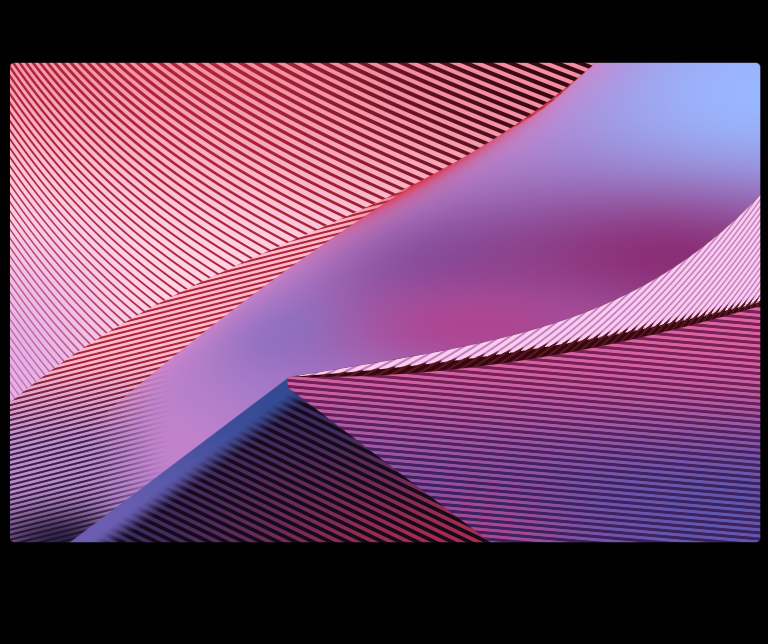
A WebGL 2 fragment shader for this background:

```glsl
#version 300 es
precision highp float;

uniform vec2 u_resolution;
out vec4 outColor;

// Panel frame, in fractions of the canvas
const vec2 PANEL_MIN = vec2(0.013, 0.158);
const vec2 PANEL_MAX = vec2(0.990, 0.9025);
const float PANEL_ASPECT = 1.559;
const float CORNER = 0.006;
// Rib counts per panel width
const float SHEET_RIBS = 83.0;
const float FOLD_RIBS = 150.0;
const float SWEEP_RIBS = 110.0;
const float SLOPE_RIBS = 122.0;
const float SHADE_RIBS = 90.0;
// Apex of the ridge, in panel coordinates
const vec2 APEX = vec2(0.373, 0.345);
// Palette
const vec3 BLACK = vec3(0.005, 0.003, 0.008);
const vec3 LILAC = vec3(0.64, 0.48, 0.79);
const vec3 SKY = vec3(0.60, 0.72, 1.0);
const vec3 PLUM = vec3(0.54, 0.18, 0.46);
const vec3 VIOLET = vec3(0.46, 0.31, 0.63);
const vec3 MAGENTA = vec3(0.68, 0.27, 0.57);
const vec3 ORCHID = vec3(0.83, 0.53, 0.80);
const vec3 BLUSH = vec3(1.0, 0.83, 0.91);
const vec3 ROSE = vec3(0.94, 0.46, 0.54);
const vec3 CRIMSON = vec3(0.68, 0.14, 0.22);
const vec3 MAROON = vec3(0.20, 0.03, 0.07);
const vec3 NAVY = vec3(0.08, 0.12, 0.28);
const vec3 COBALT = vec3(0.20, 0.29, 0.58);

// Antialiased coverage of the positive side of a distance
float cover(float d) {
    return clamp(d / max(fwidth(d), 1e-5) + 0.5, 0.0, 1.0);
}

// Repeating line; fades to its mean when too fine to resolve
float rib(float phase, float width) {
    float blur = fwidth(phase);
    float d = abs(fract(phase) - 0.5) * 2.0;
    float line = 1.0 - smoothstep(width - blur, width + blur, d);
    return mix(line, width, smoothstep(0.4, 0.9, blur));
}

float glow(vec2 p, vec2 center, vec2 radius) {
    vec2 d = (p - center) / radius;
    return exp(-dot(d, d));
}

vec3 valley(vec2 p, float depth) {
    vec3 c = mix(LILAC, SKY, glow(p, vec2(1.0, 0.93), vec2(0.28, 0.26)));
    c = mix(c, VIOLET, 0.9 * glow(p, vec2(0.56, 0.58), vec2(0.20, 0.13)));
    c = mix(c, PLUM, glow(p, vec2(0.88, 0.59), vec2(0.30, 0.15)));
    c = mix(c, MAGENTA, glow(p, vec2(0.62, 0.45), vec2(0.20, 0.10)));
    c = mix(c, vec3(0.49, 0.42, 0.75), 0.8 * glow(p, vec2(0.34, 0.46), vec2(0.10)));
    c = mix(c, ORCHID, 0.6 * glow(p, vec2(0.22, 0.20), vec2(0.12, 0.13)));
    c = mix(c, ORCHID, 0.8 * exp(-max(depth, 0.0) / 0.07));
    float ember = exp(-max(depth, 0.0) / 0.018) * glow(p, vec2(0.57, 0.75), vec2(0.12, 0.3));
    return mix(c, vec3(0.88, 0.16, 0.22), ember);
}

vec3 upperSheet(vec2 p, float Y) {
    float phase = SHEET_RIBS * (Y + 0.36 * p.x - 0.22 * exp(-5.0 * p.x));
    float heat = smoothstep(0.55, 1.05, p.y + 0.25 * (p.x - 0.3));
    float cool = (1.0 - smoothstep(0.0, 0.22, p.x)) * (1.0 - smoothstep(0.35, 0.8, p.y));
    vec3 face = mix(mix(BLUSH, ROSE, 0.75 * heat), vec3(0.86, 0.66, 0.91), 0.8 * cool);
    vec3 groove = mix(CRIMSON, MAROON, smoothstep(0.25, 0.75, p.x) * heat);
    groove = mix(groove, vec3(0.78, 0.43, 0.66), cool);
    return mix(face, groove, rib(phase, 0.26 + 0.24 * heat));
}

vec3 foldSheet(vec2 p, float Y) {
    float low = 1.0 - smoothstep(0.18, 0.42, p.y);
    vec3 face = mix(vec3(1.0, 0.73, 0.80), vec3(0.74, 0.55, 0.80), low);
    face = mix(face, vec3(0.82, 0.25, 0.29), smoothstep(0.40, 0.65, p.x));
    vec3 groove = mix(CRIMSON, vec3(0.22, 0.13, 0.28), low);
    vec3 c = mix(face, groove, rib(FOLD_RIBS * (Y - 0.25 * p.x), 0.42));
    return mix(c, vec3(0.09, 0.06, 0.17), 0.85 * glow(p, vec2(0.07, 0.0), vec2(0.10, 0.07)));
}

vec3 shadedFace(vec2 p, float Y, float depth) {
    float warm = smoothstep(0.30, -0.03, p.y) * smoothstep(0.12, 0.6, p.x);
    vec3 face = mix(NAVY * 1.4, vec3(0.68, 0.17, 0.30), 0.2 + 0.8 * warm);
    vec3 c = mix(face, vec3(0.08, 0.04, 0.11), rib(SHADE_RIBS * (Y + 0.48 * p.x), 0.5));
    vec3 rim = mix(vec3(0.42, 0.37, 0.70), COBALT, smoothstep(0.02, 0.32, p.y));
    return mix(rim, c, smoothstep(0.025, 0.085, depth));
}

vec3 lowerSlope(vec2 p, float Y) {
    vec3 face = mix(vec3(0.50, 0.32, 0.65), vec3(0.86, 0.39, 0.63), smoothstep(0.05, 0.42, p.y));
    face = mix(face, vec3(0.34, 0.35, 0.68), 0.8 * glow(p, vec2(0.98, 0.06), vec2(0.30, 0.18)));
    face = mix(face, vec3(0.76, 0.26, 0.52), 0.7 * glow(p, vec2(0.63, 0.0), vec2(0.12, 0.14)));
    vec3 groove = mix(vec3(0.24, 0.13, 0.38), vec3(0.48, 0.12, 0.34), smoothstep(0.1, 0.4, p.y));
    return mix(face, groove, rib(SLOPE_RIBS * (Y + 0.09 * p.x), 0.5));
}

void main() {
    vec2 uv = gl_FragCoord.xy / u_resolution;
    vec2 p = (uv - PANEL_MIN) / (PANEL_MAX - PANEL_MIN);
    float x = p.x, y = p.y, Y = p.y / PANEL_ASPECT;

    // Curves that bound the surfaces
    float sheetEdge = 0.291 + x * (0.845 + 1.44 * (x - 0.57) * (x - 0.57));
    float foldEdge = 0.399 + 1.165 * (x - 0.227) - 0.47 * (x - 0.227) * (x - 0.427);
    foldEdge = mix(foldEdge, sheetEdge, smoothstep(0.65, 0.77, x));
    float ridge = 1.18 * (x - 0.08);
    float t = clamp((x - APEX.x) / (1.0 - APEX.x), 0.0, 1.0);
    float sweepTop = APEX.y + 0.16 * t + 0.22 * t * t * t * t;
    float sweepLow = APEX.y + 0.065 * t + 0.091 * t * t;
    float sweepRib = rib(SWEEP_RIBS * (Y - 0.5 * x - 0.19 * t * t * t), 0.36);
    float bandLow = sweepLow - 0.008 * t - 0.075 * t * (1.0 - t) * (1.0 - 0.3 * t);

    // Valley, then the ribbed sheets on the upper left
    vec3 color = valley(p, foldEdge - y);
    float foldMask = max(cover(y - foldEdge), 1.0 - smoothstep(0.09, 0.22, x));
    color = mix(color, foldSheet(p, Y), foldMask);
    color = mix(color, upperSheet(p, Y), cover(y - sheetEdge));

    // Ridge with its shaded face and lit slope
    float moundTop = min(ridge, sweepTop);
    color = mix(color, shadedFace(p, Y, ridge - y), cover(moundTop - y));
    float slopeMask = cover(x - max(0.64 - 0.835 * y, 0.37)) * cover(moundTop - y);
    color = mix(color, lowerSlope(p, Y), slopeMask);

    // Sweeping band: dark underside, then the bright ribbed top
    float right = cover(x - APEX.x);
    vec3 underside = mix(MAROON, vec3(0.48, 0.13, 0.14), 0.6 * sweepRib);
    color = mix(color, underside, right * cover(y - bandLow) * cover(sweepTop - y));
    vec3 top = mix(vec3(0.99, 0.80, 0.94), vec3(0.69, 0.43, 0.70), 0.8 * sweepRib);
    float toothed = sweepLow + 0.012 * t * sweepRib;
    color = mix(color, top, right * cover(y - toothed) * cover(sweepTop - y));

    // Rounded panel on black
    vec2 scale = vec2(1.0, u_resolution.y / u_resolution.x);
    vec2 halfSize = 0.5 * (PANEL_MAX - PANEL_MIN) * scale;
    vec2 q = abs((uv - 0.5 * (PANEL_MIN + PANEL_MAX)) * scale) - halfSize + CORNER;
    float outside = length(max(q, 0.0)) + min(max(q.x, q.y), 0.0) - CORNER;
    outColor = vec4(mix(BLACK, color, cover(-outside)), 1.0);
}
```
